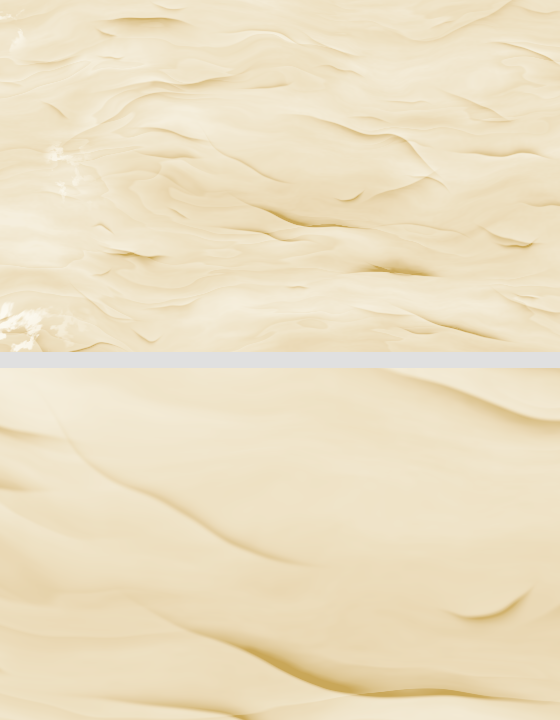
Top: the whole. Bottom: its middle third, enlarged.
This texture is drawn by a Shadertoy shader. Its source:

```glsl
// Thick cream spread with a knife: pale, mostly horizontal smears.
// Warped streak noise sets the tone, loops scatter broad folds and fine
// creases with one crisp side, and wet glints gather near the left side.

const vec3 PALE    = vec3(0.962, 0.935, 0.865);
const vec3 LIGHT   = vec3(0.945, 0.905, 0.812);
const vec3 CREAM   = vec3(0.932, 0.880, 0.762);
const vec3 SHADE   = vec3(0.918, 0.850, 0.712);
const vec3 FOLD    = vec3(0.888, 0.805, 0.635);
const vec3 DEEP    = vec3(0.855, 0.755, 0.540);
const vec3 CREVICE = vec3(0.790, 0.655, 0.350);
const vec3 GLINT   = vec3(0.995, 0.988, 0.960);

// Ranges are given as (smallest, largest), in canvas heights.
struct FoldStyle {
    int count;
    vec2 halfLength;
    vec2 width;
    vec2 strength;
    float seed;
};

float hash(vec2 p) {
    vec3 h = fract(p.xyx * 0.1031);
    h += dot(h, h.yzx + 33.33);
    return fract((h.x + h.y) * h.z);
}

vec4 hash4(float n) {
    vec4 h = fract(n * vec4(0.1031, 0.1030, 0.0973, 0.1099));
    h += dot(h, h.wzxy + 33.33);
    return fract((h.xxyz + h.yzzw) * h.zywx);
}

mat2 rotation(float a) {
    return mat2(cos(a), -sin(a), sin(a), cos(a));
}

float noise(vec2 p) {
    vec2 i = floor(p), f = p - i;
    f = f * f * f * (f * (f * 6.0 - 15.0) + 10.0);
    float low = mix(hash(i), hash(i + vec2(1, 0)), f.x);
    float high = mix(hash(i + vec2(0, 1)), hash(i + vec2(1, 1)), f.x);
    return mix(low, high, f.y);
}

float fbm(vec2 p) {
    float sum = 0.0, weight = 0.533;
    for (int i = 0; i < 4; i++) {
        sum += weight * noise(p);
        p = rotation(0.12) * p * 2.03 + 17.3;
        weight *= 0.5;
    }
    return sum;
}

// Tone -1 is the palest cream, tone 5 the darkest crevice.
vec3 creamColour(float tone) {
    vec3 c = mix(PALE, LIGHT, clamp(tone + 1.0, 0.0, 1.0));
    c = mix(c, CREAM, clamp(tone, 0.0, 1.0));
    c = mix(c, SHADE, clamp(tone - 1.0, 0.0, 1.0));
    c = mix(c, FOLD, clamp(tone - 2.0, 0.0, 1.0));
    c = mix(c, DEEP, clamp(tone - 3.0, 0.0, 1.0));
    return mix(c, CREVICE, clamp(tone - 4.0, 0.0, 1.0));
}

// Overlapping layers: slow ramps that end in a narrow step.
float terrace(float height) {
    float f = fract(height);
    return f * (1.0 - smoothstep(0.9, 1.0, f)) - 0.45;
}

// Shadow below a curved edge, with a pale lip above it.
float foldTone(vec2 p, float halfLength, float bend, float width, float seed) {
    float t = p.x / halfLength;
    float taper = smoothstep(-1.0, -0.1, t) * (1.0 - smoothstep(0.4, 1.0, t));
    float wobble = 0.12 * halfLength * (noise(vec2(t * 2.2 + seed, seed)) - 0.5);
    float depth = bend * halfLength * (t * t - 0.3) + wobble - p.y;
    float w = width * (0.3 + 0.7 * taper);
    float fall = max(depth, 0.0) / w;
    float shadow = smoothstep(-0.003, 0.002, depth) * exp(-fall * sqrt(fall));
    float lip = (1.0 - smoothstep(-0.005, 0.0, depth)) * exp(min(depth, 0.0) / 0.014);
    return taper * (shadow - 0.3 * lip);
}

float scatteredFolds(vec2 p, float aspect, FoldStyle style) {
    float tone = 0.0;
    for (int i = 0; i < style.count; i++) {
        float n = float(i);
        vec4 a = hash4(n + style.seed), b = hash4(n + style.seed + 91.3);
        vec2 centre = vec2(fract(n * 0.618 + 0.25 * a.x) * aspect,
                           (n + a.y) / float(style.count));
        float lean = a.z * 2.0 - 1.0;
        vec2 q = rotation(-0.09 - 0.5 * lean * abs(lean)) * (p - centre);
        q.y *= b.x < 0.3 ? -1.0 : 1.0;
        float halfLength = mix(style.halfLength.x, style.halfLength.y, a.w * a.w);
        float width = mix(style.width.x, style.width.y, b.y * b.y);
        float strength = mix(style.strength.x, style.strength.y, b.z);
        tone += strength * foldTone(q, halfLength, 0.8 * (b.w - 0.5), width, n * 7.1);
    }
    return tone;
}

// Small wet reflections in patches, fading away from the left side.
float wetGlints(vec2 p) {
    float patches = smoothstep(0.4, 0.7, noise(p * vec2(5.0, 4.0) + 8.0));
    float side = 1.0 - smoothstep(0.04, 0.42, p.x);
    return patches * side * smoothstep(0.58, 0.72, fbm(p * vec2(17.0, 26.0)));
}

void mainImage(out vec4 fragColor, in vec2 fragCoord) {
    vec2 p = fragCoord / iResolution.y;
    float aspect = iResolution.x / iResolution.y;

    // Bend the spreading direction gently.
    vec2 warp = vec2(fbm(p * 2.5 + 4.0), fbm(p * vec2(1.8, 3.0) + 31.0)) - 0.5;
    vec2 q = p + warp * vec2(0.25, 0.24);

    // Broad smears, thin streaks and a faint grain.
    float streaks = fbm(q * vec2(1.5, 7.0) + 12.0);
    float fine = fbm(q * vec2(5.0, 38.0) + 51.0);
    float grain = noise(q * vec2(70.0, 150.0));
    float layered = smoothstep(0.3, 0.65, noise(q * vec2(2.5, 6.0) + 70.0));
    float tone = 0.78 + 4.2 * (streaks - 0.5) + 1.5 * (fine - 0.5) + 0.2 * (grain - 0.5);
    tone += 1.3 * layered * terrace(streaks * 6.0 + q.y * 3.0);

    FoldStyle broad = FoldStyle(20, vec2(0.1, 0.34), vec2(0.012, 0.03), vec2(1.6, 4.2), 3.7);
    FoldStyle crease = FoldStyle(38, vec2(0.04, 0.2), vec2(0.005, 0.011), vec2(1.0, 3.8), 207.0);
    vec2 bent = p + warp * vec2(0.04, 0.1);
    tone += scatteredFolds(bent, aspect, broad) + scatteredFolds(bent, aspect, crease);

    vec3 colour = creamColour(tone);
    colour = mix(colour, GLINT, 0.85 * wetGlints(q));
    fragColor = vec4(colour, 1.0);
}
```
